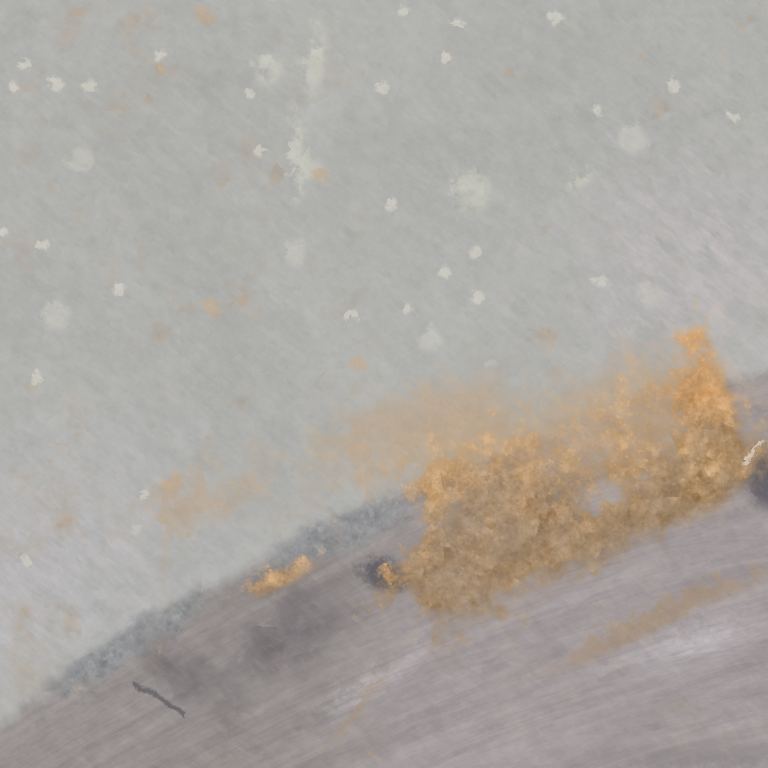
A WebGL 2 fragment shader for this texture:

```glsl
#version 300 es
precision highp float;
uniform vec2 u_resolution;
out vec4 fragColor;

vec2 hash2(vec2 p) {
  return fract(sin(vec2(dot(p, vec2(127.1, 311.7)), dot(p, vec2(269.5, 183.3)))) * 4375.85);
}

mat2 rotation(float a) {
  float c = cos(a), s = sin(a);
  return mat2(c, -s, s, c);
}

// Layered, self-warping sines, roughly -1 to 1
float mottle(vec2 p) {
  float sum = 0., amp = .6;
  for (int i = 0; i < 6; i++) {
    p = rotation(1.1) * p * 1.65 + 2.3;
    p += .8 * sin(p.yx * 1.2 + float(i));
    sum += amp * sin(p.x) * cos(p.y);
    amp *= .68;
  }
  return sum;
}

// Cellular noise: distance to the nearest seed and its random value
vec2 cells(vec2 p) {
  vec2 nearest = vec2(9);
  for (int y = -1; y <= 1; y++)
    for (int x = -1; x <= 1; x++) {
      vec2 cell = floor(p) + vec2(x, y);
      float d = length(p - cell - hash2(cell));
      if (d < nearest.x) nearest = vec2(d, hash2(cell + 57.).x);
    }
  return nearest;
}

// Layered cellular bumps, roughly -1 to 1
float grit(vec2 p) {
  float sum = 0., amp = 1.4;
  for (int i = 0; i < 4; i++) {
    vec2 c = cells(p);
    sum += amp * (c.y - .5) * smoothstep(.75, .1, c.x);
    p = rotation(.7) * p * 1.8 + 3.1;
    amp *= .8;
  }
  return sum;
}

float flecks(vec2 p, float scale, float share) {
  vec2 c = cells(p * scale);
  return smoothstep(.32, .14, c.x) * step(c.y, share);
}

// Soft rotated ellipse
float blob(vec2 p, vec2 center, vec2 radius, float angle) {
  vec2 q = rotation(angle) * (p - center) / radius;
  return exp(-dot(q, q));
}

float scratch(vec2 p, vec2 a, vec2 b) {
  vec2 d = b - a;
  float t = clamp(dot(p - a, d) / dot(d, d), 0., 1.);
  return smoothstep(.005, .001, length(p - a - d * t));
}

void paint(inout vec3 color, vec3 pigment, float amount) {
  color = mix(color, pigment, clamp(amount, 0., 1.));
}

void main() {
  vec2 uv = gl_FragCoord.xy / u_resolution;
  float broad = mottle(uv * 5.), medium = grit(uv * 14.), fine = grit(uv * 45. + 9.);
  vec2 p = uv + .008 * vec2(medium, broad) + .006 * vec2(fine, -fine);

  // Height above the curved ridge, and brush grain along it
  float rise = p.y - (.06 + .72 * p.x - .26 * p.x * p.x);
  float along = uv.y - .62 * uv.x + .2 * uv.x * uv.x;
  float grain = mottle(vec2(uv.x * 4., along * 48.)) + .8 * grit(vec2(uv.x * 14., along * 80.));
  float brushed = grit(rotation(.9) * uv * vec2(60, 20));

  // Plaster wall
  vec3 color = vec3(.69, .692, .68) + .012 * broad;
  paint(color, vec3(.73, .72, .73), blob(p, vec2(.05, .25), vec2(.2, .14), .5) * (.6 + .4 * brushed));
  paint(color, vec3(.74, .72, .72), blob(p, vec2(.9, .64), vec2(.15, .16), .3) * (.6 + .5 * brushed));
  paint(color, vec3(.71, .66, .6), .35 * smoothstep(.1, .9, medium + .3 * broad) * smoothstep(.75, .1, uv.x));

  // Lower slope with streaks
  vec3 slopeColor = mix(vec3(.59, .565, .56), vec3(.635, .605, .605), smoothstep(.35, .55, uv.x - .3 * uv.y));
  slopeColor += .028 * grain;
  float sheen = blob(p, vec2(.91, .155), vec2(.09, .022), .25) + blob(p, vec2(.49, .105), vec2(.07, .016), .55);
  paint(slopeColor, vec3(.76, .74, .76), .7 * sheen + .3 * sheen * grain);
  paint(slopeColor, vec3(.52, .5, .5), .6 * blob(p, vec2(.92, .01), vec2(.13, .018), 0.));
  paint(color, slopeColor, smoothstep(.015, -.02, rise + .01 * fine));

  // Slate band on the ridge and the shadows beneath it
  float slate = blob(p, vec2(.45, .31), vec2(.11, .028), .4) + blob(p, vec2(.17, .16), vec2(.13, .025), .6);
  paint(color, vec3(.56, .57, .58) + .07 * fine, .8 * smoothstep(.2, .8, slate + .25 * medium));
  float shade = blob(p, vec2(.38, .18), vec2(.1, .065), .5) + .7 * blob(p, vec2(.25, .11), vec2(.1, .04), -.6);
  paint(color, vec3(.44, .42, .43) + .04 * fine, .7 * smoothstep(.15, 1.1, shade + .3 * medium + .2 * fine));
  float pit = blob(p, vec2(.5, .25), vec2(.035, .025), -.5) + blob(p, vec2(1, .38), vec2(.04, .05), .5);
  paint(color, vec3(.36, .35, .38), .85 * smoothstep(.2, .8, pit + .15 * fine));

  // Peach haze above the rust
  float haze = blob(p, vec2(.57, .44), vec2(.18, .065), .2) + .6 * blob(p, vec2(.29, .35), vec2(.06, .035), .4)
    + 1.1 * blob(p, vec2(.84, .45), vec2(.12, .08), .6) + .4 * blob(p, vec2(.215, .33), vec2(.018, .13), 0.);
  paint(color, vec3(.74, .645, .54), .75 * smoothstep(.1, 1., haze + .25 * medium + .2 * brushed));

  // Rust patch, broken and ragged at the rim
  float rust = blob(p, vec2(.645, .34), vec2(.14, .1), .2) + blob(p, vec2(.87, .355), vec2(.15, .05), .5)
    + .9 * blob(p, vec2(.92, .49), vec2(.035, .08), .25) + .8 * blob(p, vec2(.58, .235), vec2(.07, .05), .1)
    + .4 * blob(p, vec2(.84, .46), vec2(.08, .06), .7) + .75 * blob(p, vec2(.36, .245), vec2(.07, .018), .45)
    - .65 * blob(p, vec2(.79, .345), vec2(.045, .022), .5) - .8 * blob(p, vec2(.49, .3), vec2(.05, .03), .5);
  rust = smoothstep(.2, .75, rust + .22 * medium + .2 * fine);
  vec3 rustColor = mix(vec3(.63, .51, .37), vec3(.76, .61, .44), smoothstep(-.15, .03, rise + .06 * medium + .04 * fine));
  paint(rustColor, vec3(.82, .59, .35), .8 * blob(p, vec2(.92, .52), vec2(.06), 0.));
  paint(color, rustColor + .07 * fine, rust * (.8 + .2 * medium));

  // Ochre trails on the slope
  float trail = blob(p, vec2(.86, .195), vec2(.16, .018), .42) + .6 * blob(p, vec2(.47, .08), vec2(.11, .012), .9);
  paint(color, vec3(.64, .55, .46), .7 * smoothstep(.15, .9, trail + .25 * fine));

  // Pale chips and larger scuffs
  float wall = smoothstep(.05, .2, rise);
  float chips = flecks(p, 14., .07) * .6 + flecks(p, 30., .05);
  paint(color, vec3(.81, .8, .76), .8 * chips * wall);
  paint(color, vec3(.77, .66, .52), .5 * flecks(p + 3.7, 22., .04) * wall);
  float scuffs = blob(p, vec2(.413, .92), vec2(.018, .06), -.12) + blob(p, vec2(.39, .79), vec2(.012, .06), 0.)
    + blob(p, vec2(.35, .91), vec2(.024), 0.) + blob(p, vec2(.615, .745), vec2(.03), 0.)
    + blob(p, vec2(.755, .763), vec2(.022, .014), .6);
  paint(color, vec3(.77, .77, .73), .9 * smoothstep(.2, 1., scuffs + .35 * fine * scuffs));

  // Scratches
  paint(color, vec3(.36, .36, .38), .7 * scratch(p, vec2(.18, .1), vec2(.24, .065)));
  paint(color, vec3(.86, .82, .78), .75 * scratch(p, vec2(.975, .395), vec2(.995, .43)));

  // Surface tooth
  color += .016 * fine + .014 * brushed;
  fragColor = vec4(clamp(color, 0., 1.), 1);
}
```
